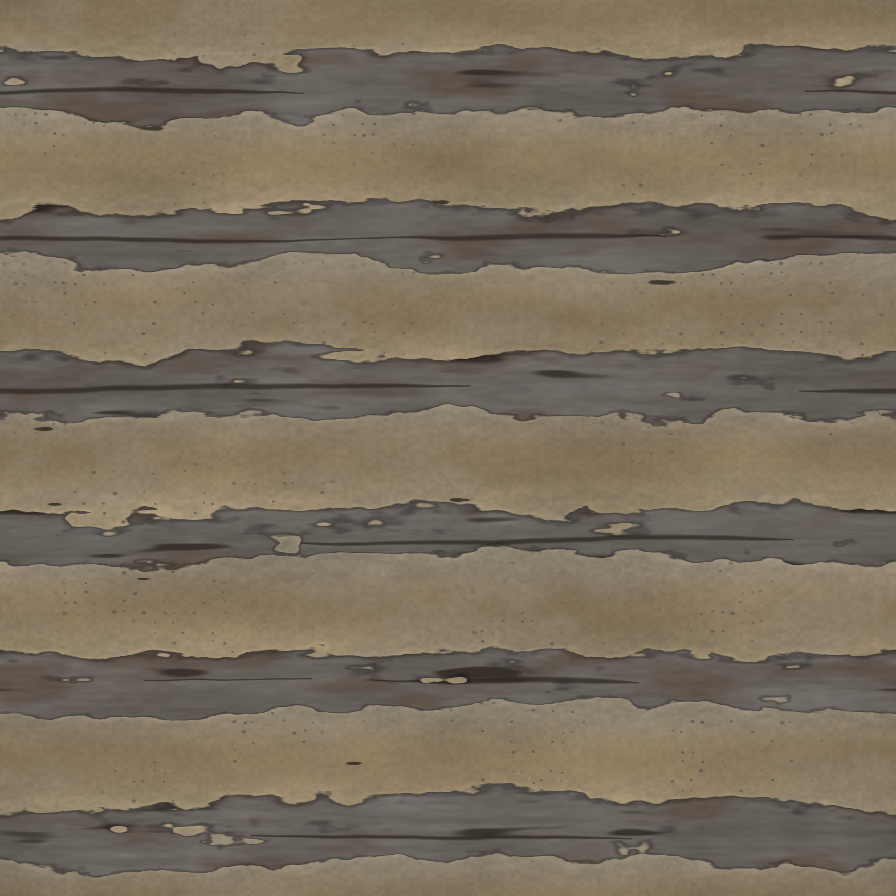
Reproduce this texture procedurally as a WebGL 2 fragment shader.

```glsl
#version 300 es
precision highp float;

uniform vec2 u_resolution;
out vec4 fragColor;

const float ROWS = 6.0;
const vec3 PLASTER_WARM = vec3(0.535, 0.465, 0.360);
const vec3 PLASTER_PALE = vec3(0.575, 0.515, 0.415);
const vec3 PLASTER_GREY = vec3(0.540, 0.500, 0.430);
const vec3 WOOD_DARK = vec3(0.335, 0.310, 0.290);
const vec3 WOOD_LIGHT = vec3(0.455, 0.435, 0.415);
const vec3 WOOD_BROWN = vec3(0.340, 0.275, 0.225);
const vec3 CREVICE = vec3(0.150, 0.125, 0.105);

float hash(vec2 p) {
  return fract(sin(dot(p, vec2(127.1, 311.7))) * 43758.5453);
}

// Value noise that wraps after "period" cells
float noise(vec2 p, vec2 period) {
  vec2 i = floor(p);
  vec2 f = fract(p);
  f = f * f * (3.0 - 2.0 * f);
  vec2 a = mod(i, period);
  vec2 b = mod(i + 1.0, period);
  return mix(mix(hash(a), hash(vec2(b.x, a.y)), f.x),
             mix(hash(vec2(a.x, b.y)), hash(b), f.x), f.y);
}

float fbm(vec2 p, vec2 period, int octaves) {
  float sum = 0.0, total = 0.0, amp = 0.5;
  for (int i = 0; i < octaves; i++) {
    sum += amp * noise(p, period);
    total += amp;
    amp *= 0.5;
    p *= 2.0;
    period *= 2.0;
  }
  return sum / total;
}

float tiled(vec2 uv, vec2 cells, int octaves) {
  return fbm(uv * cells, cells, octaves);
}

// Wandering line across one row, centred on zero
float wander(float x, float cells, float seed) {
  return fbm(vec2(x * cells, seed), vec2(cells, 64.0), 5) - 0.5;
}

// Distance inside the bare wood, in row heights; negative on plaster
float woodDepth(vec2 uv, float d, float row) {
  float halfWidth = 0.175 + 0.04 * hash(vec2(row, 5.0));
  float drift = 0.20 * wander(uv.x, 3.0, row * 3.0 + 1.0);
  float upper = halfWidth + drift + 0.16 * wander(uv.x, 7.0, row * 3.0 + 2.0);
  float lower = halfWidth - drift + 0.20 * wander(uv.x, 6.0, row * 3.0 + 3.0);
  float ragged = 0.19 * (tiled(uv, vec2(18.0, 48.0), 5) - 0.5);
  float depth = min(upper - d, lower + d) + ragged;
  float island = 0.76 - tiled(uv + 0.37, vec2(13.0, 36.0), 4);
  return min(depth, island * 0.4);
}

// Scattered elongated marks, one at most per grid cell
float marks(vec2 uv, vec2 cells, float chance, float size, float aspect) {
  vec2 p = uv * cells;
  vec2 id = mod(floor(p), cells);
  vec2 centre = 0.35 + 0.3 * vec2(hash(id + 3.1), hash(id + 8.7));
  vec2 q = (fract(p) - centre) * vec2(1.0, aspect);
  float radius = size * (0.4 + 0.6 * hash(id + 5.3));
  radius *= 0.5 + tiled(uv, vec2(90.0), 2);
  return step(1.0 - chance, hash(id + 1.9)) * (1.0 - smoothstep(radius * 0.55, radius, length(q)));
}

vec3 plasterColor(vec2 uv, float d, float depth) {
  float middle = smoothstep(0.16, 0.48, abs(d));
  vec3 col = mix(d > 0.0 ? PLASTER_PALE : PLASTER_GREY, PLASTER_WARM, middle);
  col *= 0.86 + 0.28 * tiled(uv, vec2(6.0, 14.0), 5);
  col = mix(col, PLASTER_GREY, 0.5 * smoothstep(0.5, 0.72, tiled(uv + 0.2, vec2(9.0, 12.0), 4)));
  // Trowelled relief and grit
  vec2 grain = vec2(24.0, 40.0);
  float relief = tiled(uv, grain, 4) - tiled(uv + vec2(-0.001, 0.003), grain, 4);
  col *= 1.0 + 0.35 * relief * (1.3 - middle);
  col *= 0.95 + 0.10 * tiled(uv, vec2(220.0), 2);
  col *= 1.0 + 0.07 * smoothstep(-0.05, 0.0, depth);
  // Pits and chipped holes
  float worn = smoothstep(0.45, 0.65, tiled(uv, vec2(7.0, 9.0), 3));
  col = mix(col, WOOD_DARK, 0.65 * worn * marks(uv, vec2(90.0), 0.25, 0.28, 1.3));
  return mix(col, CREVICE, 0.75 * marks(uv, vec2(9.0, 24.0), 0.04, 0.18, 1.9));
}

vec3 woodColor(vec2 uv, float d, float row, float depth) {
  float fibre = tiled(uv, vec2(7.0, 130.0), 3);
  float patches = tiled(uv, vec2(9.0, 24.0), 4);
  vec3 col = mix(WOOD_DARK, WOOD_LIGHT, clamp(0.55 * fibre + 0.9 * patches - 0.2, 0.0, 1.0));
  col = mix(col, WOOD_BROWN, 0.5 * smoothstep(0.52, 0.75, tiled(uv + 0.6, vec2(8.0, 30.0), 4)));
  col *= 0.94 + 0.12 * tiled(uv, vec2(60.0, 240.0), 2);
  // Long split and dark gouges along the grain
  float splitLine = 0.10 * (hash(vec2(row, 9.0)) - 0.5) + 0.10 * wander(uv.x, 4.0, row + 30.0);
  float splitWidth = 0.022 * smoothstep(0.35, 0.8, noise(vec2(uv.x * 5.0, row + 40.0), vec2(5.0, 64.0)));
  float split = 1.0 - smoothstep(splitWidth * 0.3, splitWidth + 0.006, abs(d - splitLine));
  col = mix(col, CREVICE, 0.65 * split * step(0.001, splitWidth));
  col = mix(col, CREVICE, 0.7 * smoothstep(0.70, 0.80, tiled(uv + 0.13, vec2(6.0, 50.0), 3)));
  // Shade under the plaster lip
  return col * mix(0.70, 1.0, smoothstep(0.0, d > 0.0 ? 0.045 : 0.025, depth));
}

void main() {
  vec2 uv = gl_FragCoord.xy / u_resolution;
  float v = uv.y * ROWS + 0.08;
  float row = mod(floor(v), ROWS);
  float d = fract(v) - 0.5;
  float depth = woodDepth(uv, d, row);
  float soft = ROWS / u_resolution.y;
  float bare = smoothstep(-soft, soft, depth);
  vec3 col = mix(plasterColor(uv, d, depth), woodColor(uv, d, row, depth), bare);
  fragColor = vec4(col, 1.0);
}
```
